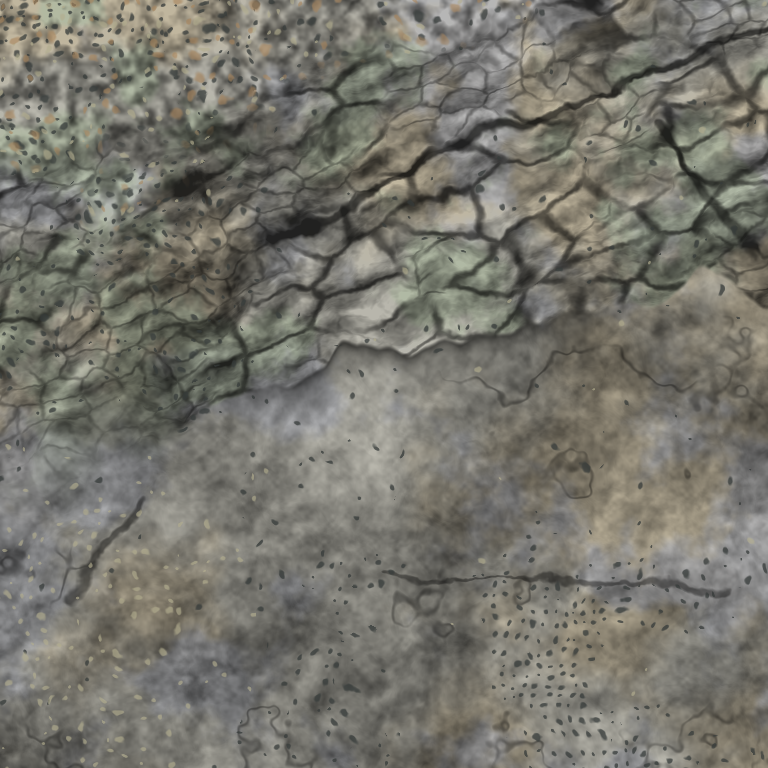
Give the GLSL for this texture, as a WebGL 2 fragment shader.

```glsl
#version 300 es
precision highp float;
// Weathered rock face: a cracked, tilted upper slab overhangs a smoother wall.
// Layered value noise gives tone and relief, cell borders give the fissures,
// and jittered grids scatter dark lichen spots and pale grains.
uniform vec2 u_resolution;
out vec4 fragColor;

const float STRATA_ANGLE = 0.38;
const float UPPER_TONE = 0.465;
const float LOWER_TONE = 0.525;
const float LICHEN_TONE = 0.52;
const float RELIEF = 0.75;
const float GRAIN = 0.16;
const float CRACK_DEPTH = 0.55;
const vec3 NEUTRAL = vec3(1.0, 0.99, 0.935);
const vec3 WARM = vec3(1.06, 0.99, 0.84);
const vec3 COOL = vec3(0.98, 0.99, 1.02);
const vec3 MOSS = vec3(0.95, 1.01, 0.88);
const vec3 OCHRE = vec3(0.66, 0.52, 0.36);
const vec3 CREAM = vec3(0.70, 0.68, 0.56);
const vec3 SPOT = vec3(0.21, 0.23, 0.225);

float hash(vec2 p) {
  return fract(sin(dot(p, vec2(127.1, 311.7))) * 43758.5453);
}

float noise(vec2 p) {
  vec2 i = floor(p), f = fract(p);
  f = f * f * (3.0 - 2.0 * f);
  return mix(mix(hash(i), hash(i + vec2(1, 0)), f.x),
             mix(hash(i + vec2(0, 1)), hash(i + vec2(1, 1)), f.x), f.y);
}

mat2 rotation(float a) {
  return mat2(cos(a), -sin(a), sin(a), cos(a));
}

float fbm(vec2 p) {
  float sum = 0.0, amp = 0.5;
  for (int i = 0; i < 5; i++) {
    sum += amp * noise(p);
    p = rotation(0.6) * p * 2.03 + 7.3;
    amp *= 0.52;
  }
  return sum;
}

// Gap between the two nearest cell points: zero on a cell border.
float cellBorder(vec2 p) {
  vec2 i = floor(p), f = fract(p);
  float near = 9.0, second = 9.0;
  for (int y = -1; y <= 1; y++)
    for (int x = -1; x <= 1; x++) {
      vec2 g = vec2(x, y);
      float d = length(g + vec2(hash(i + g), hash(i + g + 53.7)) - f);
      second = min(second, max(near, d));
      near = min(near, d);
    }
  return second - near;
}

// Soft round spots, one per grid cell, kept with the given probability.
float spots(vec2 p, float density) {
  vec2 i = floor(p), f = fract(p);
  vec2 center = 0.3 + 0.4 * vec2(hash(i), hash(i + 17.1));
  float r = 0.14 + 0.22 * hash(i + 41.3);
  return step(hash(i + 71.9), density) * (1.0 - smoothstep(r * 0.45, r, length(f - center)));
}

float fissure(vec2 p, vec2 a, vec2 b, float width) {
  vec2 ab = b - a;
  float d = length(p - a - ab * clamp(dot(p - a, ab) / dot(ab, ab), 0.0, 1.0));
  return 1.0 - smoothstep(width * 0.25, width, d);
}

float ledgeHeight(float x) {
  return mix(0.43, 0.575, smoothstep(0.2, 0.58, x)) + 0.16 * max(x - 0.62, 0.0)
       + 0.06 * (noise(vec2(x * 13.0, 2.0)) - 0.5) + 0.02 * (noise(vec2(x * 45.0, 8.0)) - 0.5);
}

void main() {
  vec2 p = gl_FragCoord.xy / u_resolution.y;
  float broad = fbm(p * 4.0 + 3.0), patchy = fbm(p * 7.0 + 31.0);
  vec2 warp = vec2(fbm(p * 14.0), fbm(p * 14.0 + 19.0)) - 0.5;
  vec2 w = p + 0.045 * warp;
  float fine = 0.6 * noise(p * 95.0) + 0.4 * noise(p * 180.0) - 0.5;

  // Regions
  float above = p.y - ledgeHeight(p.x);
  float softness = mix(0.12, 0.004, smoothstep(0.12, 0.28, p.x));
  float upper = smoothstep(-softness, softness, above);
  float lichen = smoothstep(-0.04, 0.05, p.y - 0.77 - 0.55 * p.x * p.x + 0.25 * (patchy - 0.5));

  // Upper slab: tilted strata with broken cracks and lit relief
  vec2 q = rotation(STRATA_ANGLE) * w * vec2(1.0, 1.0);
  vec2 strata = q * vec2(16.0, 30.0);
  float relief = fbm(strata) - fbm(strata + vec2(-0.12, 0.45));
  float broken = smoothstep(0.38, 0.6, fbm(p * 9.0 + 57.0));
  float cracks = broken * (1.0 - smoothstep(0.02, 0.2, cellBorder(q * vec2(10.0, 19.0))));
  cracks = max(cracks, 0.6 * (1.0 - broken) * (1.0 - smoothstep(0.0, 0.2, cellBorder(q * vec2(22.0, 36.0)))));
  float slab = UPPER_TONE + 0.5 * (broad - 0.5) + RELIEF * relief + GRAIN * fine;
  slab *= 1.0 - CRACK_DEPTH * cracks;

  // Lower wall: smooth blotches, hairline veins, shade under the overhang
  float wall = LOWER_TONE + 0.42 * (broad - 0.5) + 0.38 * (patchy - 0.5) + GRAIN * fine;
  wall += 0.3 * (fbm(w * 26.0) - fbm(w * 26.0 + vec2(-0.3, 0.4)));
  float veins = 1.0 - smoothstep(0.0, 0.014, abs(fbm(p * 5.0 + 83.0) - 0.48));
  wall *= 1.0 - 0.32 * veins * smoothstep(0.46, 0.62, fbm(p * 6.0 + 11.0));
  float overhang = smoothstep(0.2, 0.45, p.x) * (1.0 - smoothstep(0.62, 0.85, p.x));
  wall *= 1.0 - overhang * (0.4 * exp(min(above, 0.0) * 22.0) + 0.3 * exp(min(above, 0.0) * 90.0));
  slab += 0.1 * overhang * exp(-max(above, 0.0) * 60.0);

  // Granular lichen crust
  float crust = LICHEN_TONE + 0.4 * (patchy - 0.5) + 0.45 * (noise(w * 75.0) - 0.5) + 0.3 * fine;
  float tone = mix(mix(wall, slab, upper), crust, lichen);

  // Long fissures
  float wide = 0.004 + 0.008 * noise(p * 16.0);
  float deep = fissure(w, vec2(0.36, 0.68), vec2(0.58, 0.8), wide);
  deep = max(deep, fissure(w, vec2(0.58, 0.8), vec2(1.05, 0.99), wide));
  deep = max(deep, 0.8 * fissure(w, vec2(0.86, 0.83), vec2(0.98, 0.68), wide));
  deep = max(deep, 0.6 * fissure(w, vec2(0.5, 0.25), vec2(0.95, 0.235), wide * 0.6));
  deep = max(deep, 0.7 * fissure(w, vec2(0.1, 0.22), vec2(0.18, 0.34), wide));
  tone *= 1.0 - 0.62 * deep;

  // Tints
  vec3 tint = mix(NEUTRAL, WARM, smoothstep(0.45, 0.7, fbm(p * 5.0 + 43.0)) * 0.8);
  tint = mix(tint, COOL, smoothstep(0.48, 0.64, fbm(p * 8.0 + 91.0)) * 0.8);
  tint = mix(tint, MOSS, upper * smoothstep(0.48, 0.66, fbm(p * 11.0 + 67.0)) * 0.8);
  vec3 color = clamp(tone, 0.13, 0.72) * tint;

  // Scattered spots and grains
  float lowField = smoothstep(0.3, 0.45, p.x) * (1.0 - smoothstep(0.15, 0.34, p.y));
  float leftField = (1.0 - smoothstep(0.2, 0.42, p.x)) * smoothstep(0.42, 0.55, p.y);
  float dark = spots(w * 62.0, (0.08 + lowField + 0.7 * leftField) * smoothstep(0.36, 0.64, patchy));
  dark = max(dark, lichen * spots(w * 48.0 + 5.5, 0.4));
  color = mix(color, SPOT, 0.75 * dark);
  float grains = (1.0 - smoothstep(0.15, 0.36, p.x)) * (1.0 - smoothstep(0.3, 0.46, p.y));
  color = mix(color, CREAM, 0.65 * spots(w * 58.0 + 9.2, 0.4 * grains + 0.3 * lichen));
  color = mix(color, OCHRE, 0.6 * lichen * spots(w * 42.0 + 2.7, 0.45));
  fragColor = vec4(color, 1.0);
}
```
